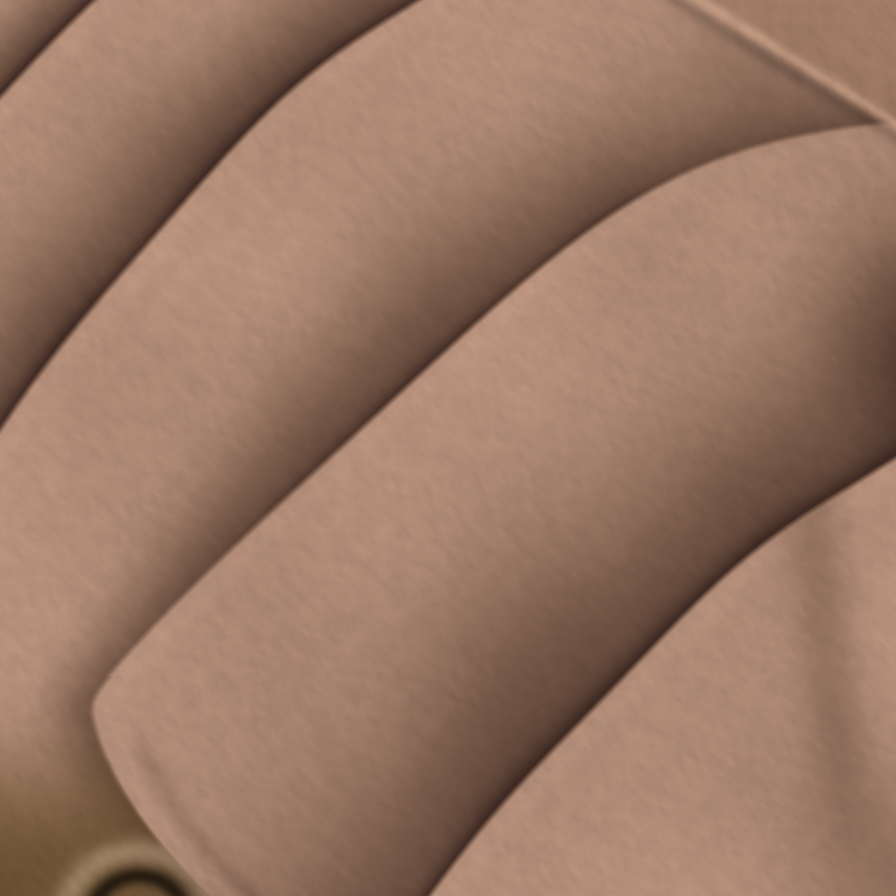
Reproduce this texture procedurally as a Shadertoy shader.

```glsl
// Soft tan cloth gathered into broad diagonal rolls, with a hem and a seam at the corners.
// Each crease is a parabola; distance above it gives a wide shadow and a thin dark line.
// Stretched value noise adds a slanted nap to the fabric.

float hash(vec2 p) {
    return fract(sin(dot(p, vec2(127.1, 311.7))) * 43758.5453);
}

float noise(vec2 p) {
    vec2 i = floor(p), f = fract(p);
    f = f * f * (3.0 - 2.0 * f);
    return mix(mix(hash(i), hash(i + vec2(1, 0)), f.x),
               mix(hash(i + vec2(0, 1)), hash(i + vec2(1, 1)), f.x), f.y);
}

float bump(float x, float width) {
    return exp(-x * x / (width * width));
}

float smoothMax(float a, float b, float k) {
    return 0.5 * (a + b + sqrt((a - b) * (a - b) + k * k));
}

// Signed distance above a crease: c holds start x, start y, slope, curvature
float creaseDistance(vec2 p, vec4 c) {
    float t = p.x - c.x;
    float slope = c.z + 2.0 * c.w * t;
    return (p.y - c.y - c.z * t - c.w * t * t) / sqrt(1.0 + slope * slope);
}

void mainImage(out vec4 fragColor, in vec2 fragCoord) {
    vec2 p = fragCoord / iResolution.xy;

    vec4 creases[4] = vec4[4](
        vec4(0.0, 0.89, 1.0, 0.0),
        vec4(0.0, 0.515, 1.45, -0.87),
        vec4(0.10, 0.206, 1.265, -0.58),
        vec4(0.482, 0.0, 1.296, -0.668));
    vec4 widths = vec4(0.055, 0.085, 0.11, 0.16);

    // Cut end of the third roll
    float drop = 0.206 - p.y;
    float hem = (0.1 + 0.25 * drop + 1.95 * drop * drop - p.x) * 0.82;
    hem = mix(-1.0, hem, step(-0.04, drop));

    // Shadows gathered above every crease
    float shade = 0.0, outsideRoll = 0.0, belowLast = 0.0, rim = 0.0;
    for (int i = 0; i < 4; i++) {
        vec2 q = p;
        float width = widths[i], strength = 1.0;
        if (i == 2) {
            q.y -= 0.016 * sin(9.0 * (p.x - 0.57));
            float middle = bump(p.x - 0.5, 0.3);
            width *= 0.3 + 0.8 * middle;
            strength = 0.55 + 0.45 * middle;
        } else {
            q.y -= 0.004 * sin(21.0 * p.x + float(i));
        }
        float d = creaseDistance(q, creases[i]);
        if (i == 2) {
            d = smoothMax(d, hem, 0.012);
            outsideRoll = smoothstep(-0.003, 0.004, d);
        }
        if (i == 3) belowLast = smoothstep(0.003, -0.006, d);
        float fall = max(d, 0.0);
        float shadow = 0.66 * bump(fall, width) + 0.34 * exp(-fall / 0.014);
        shade = max(shade, strength * shadow * smoothstep(-0.004, 0.005, d));
        rim = max(rim, bump(d + 0.015, 0.012));
    }

    // Broad hollows along the right side
    shade += 0.42 * bump(p.x - 1.02, 0.1) * bump(p.y - 0.66, 0.12) * (1.0 - belowLast);
    shade += 0.24 * bump(p.x - 0.87, 0.12) * bump(p.y - 0.93, 0.06);
    float valley = bump(p.x - 0.92 + 0.12 * (p.y - 0.3), 0.035) * smoothstep(0.0, 0.2, p.y);
    float corner = bump(length(p - vec2(1.0, 0.03)), 0.13);
    shade += belowLast * (0.27 * valley + 0.3 * corner);

    // Turned hem inside the cut end
    float hemZone = (1.0 - outsideRoll) * smoothstep(0.2, 0.14, p.y);
    shade += 0.16 * hemZone * bump(hem + 0.038, 0.012);

    // Cloth tone from light to deep shadow
    float mottle = noise(p * 7.0) - 0.5;
    shade = clamp(shade + 0.07 + 0.12 * mottle, 0.0, 1.0);
    vec3 color = mix(vec3(0.725, 0.572, 0.488), vec3(0.42, 0.31, 0.25), min(shade / 0.7, 1.0));
    color = mix(color, vec3(0.23, 0.15, 0.13), smoothstep(0.68, 1.05, shade));
    color += 0.018 * rim * (1.0 - shade);

    // Olive hollow with a small curled edge
    float hollow = outsideRoll * smoothstep(0.24, 0.02, p.y) * smoothstep(0.4, 0.1, p.x);
    color = mix(color, vec3(0.37, 0.275, 0.15), 0.85 * hollow);
    float curl = length((p - vec2(0.155, -0.025)) * vec2(1.0, 1.1));
    color += outsideRoll * 0.17 * bump(curl - 0.082, 0.016);
    color = mix(color, vec3(0.1, 0.07, 0.04), 0.85 * outsideRoll * bump(curl - 0.052, 0.011));

    // Raised seam across the upper right corner
    float seam = (p.y - 1.0 + 0.623 * (p.x - 0.78)) / 1.178;
    color = mix(color, vec3(0.62, 0.47, 0.38), 0.75 * smoothstep(0.0, 0.012, seam));
    color *= 1.0 - 0.17 * bump(seam + 0.014, 0.009);
    color = mix(color, vec3(0.77, 0.61, 0.51), 0.8 * bump(seam, 0.007));

    // Slanted nap
    vec2 nap = vec2(p.x - p.y, p.x + p.y);
    float fibre = 0.6 * noise(nap * vec2(45.0, 85.0)) + 0.4 * noise(nap * vec2(100.0, 170.0));
    color *= 1.0 + 0.085 * (fibre - 0.5);

    fragColor = vec4(color, 1.0);
}
```
